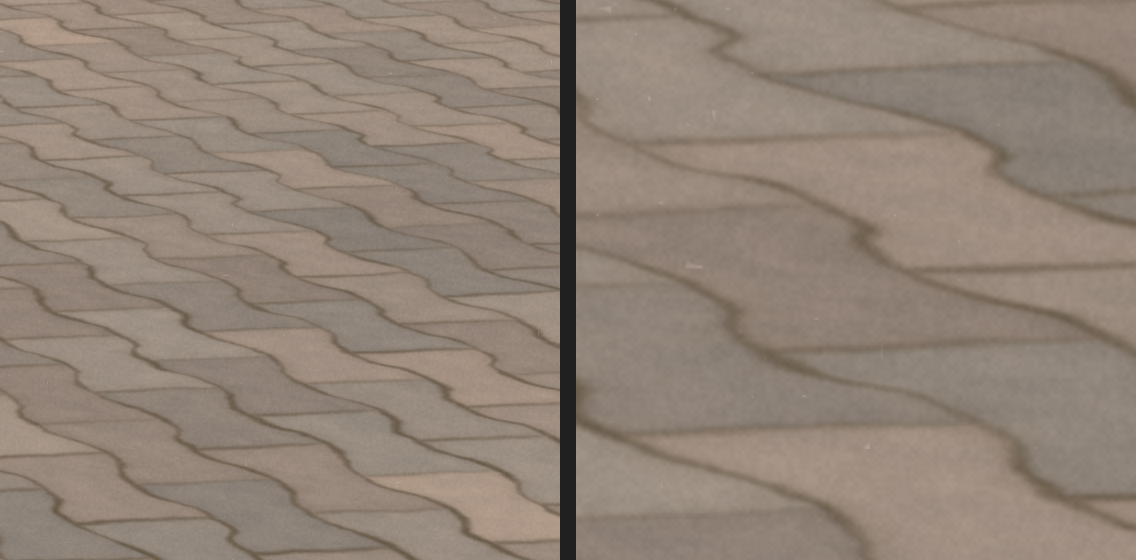
Left, the full canvas; right, a detail of the centre.
This texture is drawn by a Shadertoy shader. Its source:

```glsl
const float PI = 3.14159265;
const vec3 COOL_STONE = vec3(0.535, 0.492, 0.457);
const vec3 WARM_STONE = vec3(0.675, 0.602, 0.542);
const vec3 JOINT_SOIL = vec3(0.40, 0.345, 0.275);

float hash(vec2 p) {
    vec3 q = fract(vec3(p.xyx) * 0.1031);
    q += dot(q, q.yzx + 33.33);
    return fract((q.x + q.y) * q.z);
}

float noise(vec2 p) {
    vec2 cell = floor(p);
    vec2 f = fract(p);
    f = f * f * (3.0 - 2.0 * f);
    float low = mix(hash(cell), hash(cell + vec2(1, 0)), f.x);
    float high = mix(hash(cell + vec2(0, 1)), hash(cell + vec2(1, 1)), f.x);
    return mix(low, high, f.y);
}

float fbm(vec2 p) {
    float sum = 0.0;
    float weight = 0.5;
    for (int i = 0; i < 4; i++) {
        sum += weight * noise(p);
        p = p * 2.03 + 17.1;
        weight *= 0.5;
    }
    return sum / 0.9375;
}

float softLine(float dist, float width) {
    return exp(-dist * dist / (width * width));
}

// Ground position: x counts strips, y counts half stones along a strip
vec2 toGround(vec2 pos) {
    float depth = 2.367 - pos.y + 0.04 * pos.x;
    return vec2(11.1 * (pos.x + 3.255) / depth - 0.41, 82.16 / depth - 0.62);
}

// Zigzag of a long joint, mirrored on every other one
float jointWave(float along, float index, float amplitude) {
    float s = cos(PI * (along + index));
    return amplitude * s * 1.22 / sqrt(0.5 + s * s);
}

vec3 stoneColor(vec2 id, vec2 ground, vec2 pos) {
    float tone = 0.5 * (hash(id + 3.7) + hash(id * 1.7 + 41.3));
    tone = 0.48 + 0.72 * (tone - 0.5);
    // A few pale stones
    tone += 0.38 * step(0.93, hash(id + 91.0));
    // Broad warm light toward the far left, with a duller centre
    tone += 0.28 * smoothstep(0.55, 1.0, pos.y) * (1.0 - 0.75 * pos.x);
    tone -= 0.13 * softLine(length(pos - vec2(0.65, 0.58)), 0.35);
    // Weathering
    tone += 0.45 * (fbm(ground * vec2(5.0, 3.5)) - 0.5);
    vec3 color = mix(COOL_STONE, WARM_STONE, tone);
    float tint = hash(id + 12.9) - 0.5;
    return color + tint * vec3(0.022, -0.004, -0.012);
}

vec3 paving(vec2 pos) {
    vec2 ground = toGround(pos);
    ground += 0.12 * (vec2(fbm(ground * 3.0), fbm(ground * 3.0 + 57.0)) - 0.5);

    // Long wavy joints
    float joint = round(ground.x);
    float offset = ground.x - joint - jointWave(ground.y, joint, 0.105);
    float strip = offset < 0.0 ? joint - 1.0 : joint;

    // Cross joints, shifted by half a stone on alternate strips
    float row = 0.5 * (ground.y + mod(strip + 1.0, 2.0));
    float crossIndex = round(row);
    float across = clamp(ground.x - strip, 0.0, 1.0);

    vec3 color = stoneColor(vec2(strip, floor(row)), ground, pos);

    float wear = smoothstep(0.2, 0.75, fbm(ground * 1.7 + 23.0));
    float nearness = mix(1.0, 0.72, pos.y);
    float longWidth = mix(0.035, 0.056, wear);
    float longJoint = softLine(offset, longWidth) * mix(0.55, 0.98, wear);
    float crossStrength = mix(0.35, 0.9, hash(vec2(strip, crossIndex) + 7.0));
    float crossJoint = softLine(row - crossIndex, 0.033) * crossStrength;
    crossJoint *= mix(1.0, 0.65, across);

    // Faint dirt beside the joints
    float dirt = 0.13 * softLine(offset, 0.13) + 0.08 * softLine(row - crossIndex, 0.09);
    float soil = max(max(longJoint, crossJoint) * nearness, dirt);
    return mix(color, JOINT_SOIL, soil);
}

void mainImage(out vec4 fragColor, in vec2 fragCoord) {
    vec2 pos = fragCoord / iResolution.xy;
    vec2 spread = max(1.0 / iResolution.xy, vec2(0.0035)) / 3.0;

    // Soft focus and edge smoothing
    vec3 color = vec3(0.0);
    for (int y = -1; y <= 1; y++) {
        for (int x = -1; x <= 1; x++) {
            color += paving(pos + vec2(x, y) * spread) / 9.0;
        }
    }

    // Fine stone grain
    float grain = noise(pos * 230.0) + noise(pos * 420.0 + 31.0) - 1.0;
    color += 0.022 * grain;
    // Rare pale specks
    color += 0.07 * smoothstep(0.965, 1.0, noise(pos * 130.0 + 9.0));
    fragColor = vec4(color, 1.0);
}
```
